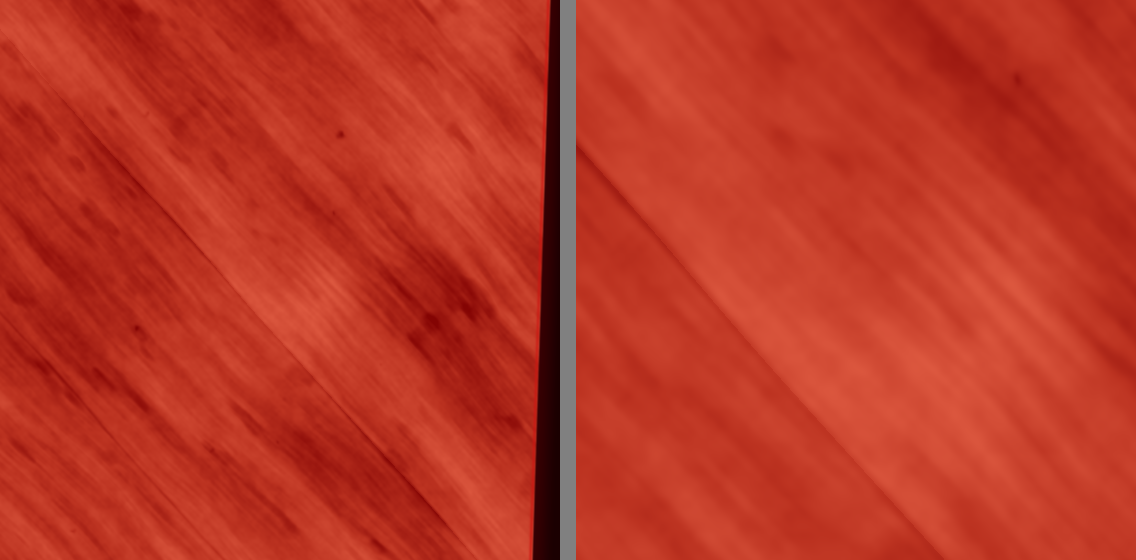
Left, the full canvas; right, a detail of the centre.
Write a WebGL 2 fragment shader that draws this texture.

```glsl
#version 300 es
precision highp float;
// Glossy red streaked surface: diagonal grain, a seam, a rippled sheen and a dark right border.

#define GRAIN_DIR vec2(0.67, -0.743)
#define SEAM_POS 0.635
#define MEAN_TONE 0.60
#define BROAD_STREAKS 0.55
#define MID_STREAKS 0.50
#define FINE_STREAKS 0.24
#define SHEEN 0.50
#define PIT_COUNT 9
#define DEEP_RED vec3(0.59, 0.075, 0.050)
#define MID_RED vec3(0.735, 0.195, 0.125)
#define LIGHT_RED vec3(0.83, 0.305, 0.215)
#define BORDER_RED vec3(0.21, 0.0, 0.01)

uniform vec2 u_resolution;
out vec4 fragColor;

float hash(vec2 p) {
    vec3 q = fract(p.xyx * vec3(0.1031, 0.1030, 0.0973));
    q += dot(q, q.yzx + 33.33);
    return fract((q.x + q.y) * q.z);
}

// Value noise, centred on zero
float noise(vec2 p) {
    vec2 cell = floor(p), f = fract(p);
    f = f * f * f * (f * (f * 6.0 - 15.0) + 10.0);
    float low = mix(hash(cell), hash(cell + vec2(1, 0)), f.x);
    float high = mix(hash(cell + vec2(0, 1)), hash(cell + vec2(1, 1)), f.x);
    return mix(low, high, f.y) - 0.5;
}

float bell(float x, float width) {
    return exp(-x * x / (width * width));
}

// Soft patch stretched along the grain
float patchAt(vec2 uv, vec2 centre, float size) {
    vec2 d = uv - centre;
    float across = dot(d, vec2(-GRAIN_DIR.y, GRAIN_DIR.x));
    return bell(dot(d, GRAIN_DIR), size * 1.6) * bell(across, size);
}

// Layered grain; g.x runs along the streaks, g.y across them
float grainTone(vec2 g, vec2 uv) {
    float tone = BROAD_STREAKS * noise(g * vec2(2.6, 11.0) + 3.0);
    tone += MID_STREAKS * noise(g * vec2(5.0, 34.0) + 17.0);
    tone += FINE_STREAKS * noise(g * vec2(9.0, 95.0) + 41.0);
    tone += 0.16 * noise(g * vec2(24.0, 170.0) + 73.0);
    tone += 0.12 * noise(uv * 60.0) + 0.07 * noise(uv * 150.0);
    // Short dark flecks
    float fleck = noise(g * vec2(9.0, 26.0) + 90.0) + 0.4 * noise(g * vec2(30.0, 60.0));
    return tone - 0.28 * smoothstep(0.30, 0.55, fleck);
}

// Large areas of light and shade
float shading(vec2 uv) {
    float tone = 0.25 * noise(uv * 2.5 + 7.0);
    tone -= 0.32 * patchAt(uv, vec2(0.87, 0.34), 0.13);
    tone -= 0.38 * patchAt(uv, vec2(0.94, 0.84), 0.07);
    tone -= 0.20 * patchAt(uv, vec2(0.17, 0.60), 0.14);
    tone -= 0.24 * patchAt(uv, vec2(0.53, 0.11), 0.09);
    tone += 0.16 * patchAt(uv, vec2(0.08, 0.12), 0.15);
    tone += 0.16 * patchAt(uv, vec2(0.70, 0.90), 0.13);
    return tone;
}

// Dark hairline with a lit shoulder above and a shaded one below
float seam(float dist, float along) {
    float s = dist + 0.006 * noise(vec2(along * 5.0, 2.0));
    float wear = smoothstep(-0.55, -0.35, along) * (0.75 + 0.8 * noise(vec2(along * 9.0, 5.0)));
    float shoulder = s > 0.0 ? 0.20 * exp(-s / 0.07) : -0.13 * exp(s / 0.06);
    return shoulder * smoothstep(-0.004, 0.004, abs(s)) - 0.34 * wear * bell(s, 0.0035);
}

// Band of light across the grain, broken into ripples
float sheen(vec2 g) {
    float span = smoothstep(0.62, 0.76, g.y) * smoothstep(1.16, 1.08, g.y);
    float band = bell(g.x - 0.06 - 0.09 * noise(vec2(g.y * 14.0, 8.0)), 0.075);
    float ripple = 0.5 + 0.5 * sin(g.y * 310.0 + 9.0 * noise(g * vec2(7.0, 18.0)));
    float glint = smoothstep(0.0, 0.4, noise(vec2(g.x * 5.0, g.y * 22.0) + 29.0));
    return span * band * (0.35 + 0.30 * ripple * glint + 0.65 * glint)
         - 0.22 * span * bell(g.x - 0.09, 0.13) * (1.0 - ripple);
}

// Scattered small dark pits
float pits(vec2 uv) {
    float dark = 0.0;
    for (int i = 0; i < PIT_COUNT; i++) {
        float k = float(i) * 7.0 + 2.0;
        vec2 centre = vec2(hash(vec2(k, 1.0)), hash(vec2(k, 2.0)));
        float radius = mix(0.003, 0.008, pow(hash(vec2(k, 3.0)), 2.0));
        vec2 d = uv - centre + 0.004 * noise(uv * 110.0);
        dark = max(dark, bell(length(d), radius) * smoothstep(0.001, 0.008, radius));
    }
    return dark;
}

void main() {
    vec2 uv = gl_FragCoord.xy / u_resolution;
    vec2 g = vec2(dot(uv, GRAIN_DIR), dot(uv, vec2(-GRAIN_DIR.y, GRAIN_DIR.x)));
    vec2 bent = g + vec2(0.0, 0.035 * noise(uv * 3.0) + 0.008 * noise(uv * 11.0));

    float tone = MEAN_TONE + grainTone(bent, uv) + shading(uv);
    tone += seam(g.y - SEAM_POS, g.x) + SHEEN * sheen(g);
    tone -= 0.22 * bell(g.y - 0.297 + 0.008 * noise(g * 6.0), 0.003);
    tone -= 0.65 * pits(uv);

    vec3 color = mix(DEEP_RED, MID_RED, clamp(tone * 2.0, -0.5, 1.0));
    color = mix(color, LIGHT_RED, clamp(tone * 2.0 - 1.0, 0.0, 1.6));

    // Slanted border with a thin saturated rim
    float edge = uv.x - mix(0.951, 0.983, uv.y);
    color = mix(color, vec3(0.80, 0.09, 0.07), 0.65 * bell(edge + 0.004, 0.003));
    vec3 border = mix(BORDER_RED, BORDER_RED * 0.5, smoothstep(0.0, 0.04, edge));
    float soft = max(0.0025, 1.0 / u_resolution.x);
    fragColor = vec4(mix(color, border, smoothstep(-soft, soft, edge)), 1.0);
}
```
